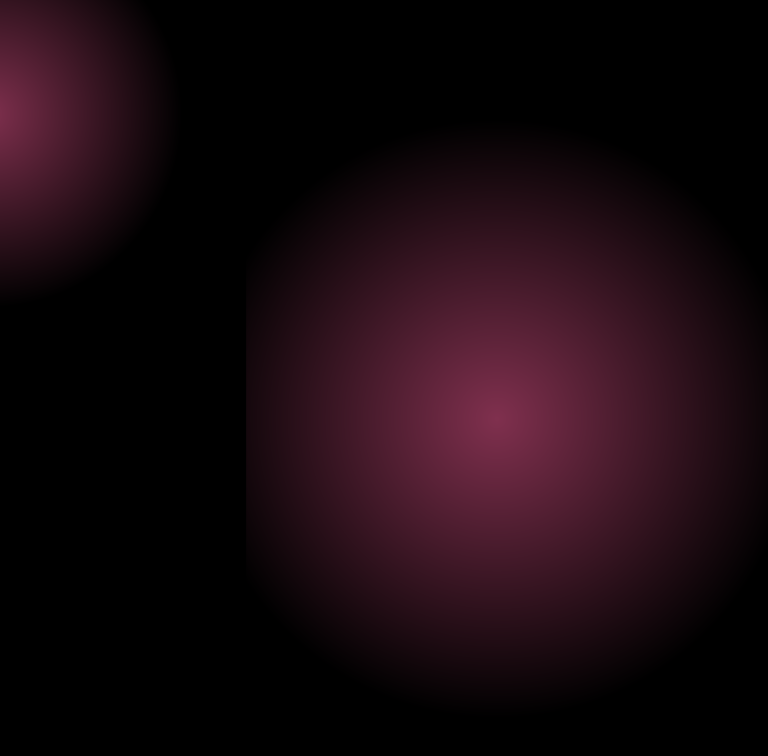
This background is drawn by a WebGL 2 fragment shader. Its source:

```glsl
#version 300 es
precision highp float;

uniform vec2 u_resolution;
out vec4 fragColor;

// Lengths are fractions of the canvas width
#define GLOW_COLOR vec3(0.5, 0.188, 0.306)
#define MAIN_CENTER vec2(0.647, 0.439)
#define MAIN_RADIUS 0.390
#define MAIN_LEFT_EDGE 0.3205
#define CORNER_CENTER vec2(-0.015, 0.836)
#define CORNER_RADIUS 0.252

// Linear falloff from 1 at the center to 0 at the radius
float radialGlow(vec2 point, vec2 center, float radius) {
    return clamp(1.0 - distance(point, center) / radius, 0.0, 1.0);
}

void main() {
    float pixel = 1.0 / u_resolution.x;
    vec2 point = gl_FragCoord.xy * pixel;

    // Large glow, cut off by a straight vertical edge on its left
    float cut = clamp((point.x - MAIN_LEFT_EDGE) / pixel + 0.5, 0.0, 1.0);
    float mainGlow = radialGlow(point, MAIN_CENTER, MAIN_RADIUS) * cut;

    // Small glow leaning in from the upper left
    float cornerGlow = radialGlow(point, CORNER_CENTER, CORNER_RADIUS);

    // Light over black
    fragColor = vec4(GLOW_COLOR * max(mainGlow, cornerGlow), 1.0);
}
```
